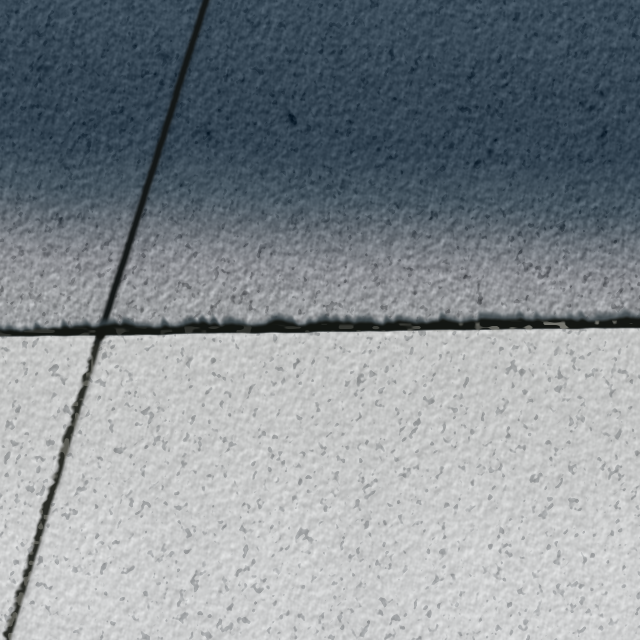
This texture is drawn by a Shadertoy shader. Its source:

```glsl
float hash(vec2 p) {
    vec3 q = fract(p.xyx * vec3(0.1031, 0.1030, 0.0973));
    q += dot(q, q.yzx + 33.33);
    return fract((q.x + q.y) * q.z);
}

float noise(vec2 p) {
    vec2 cell = floor(p), f = fract(p);
    f = f * f * (3.0 - 2.0 * f);
    return mix(mix(hash(cell), hash(cell + vec2(1, 0)), f.x),
               mix(hash(cell + vec2(0, 1)), hash(cell + vec2(1, 1)), f.x), f.y);
}

float fbm(vec2 p, int octaves) {
    float sum = 0.0, amp = 0.5, total = 0.0;
    for (int i = 0; i < octaves; i++) {
        sum += amp * noise(p);
        total += amp;
        amp *= 0.6;
        p = mat2(1.6, 1.2, -1.2, 1.6) * p + 17.3;
    }
    return sum / total;
}

float band(float d, float halfWidth, float blur) {
    return 1.0 - smoothstep(halfWidth - blur, halfWidth + blur, abs(d));
}

// Slanted domain for the stone grain, slightly stretched upward
vec2 grainSpace(vec2 uv, float scale) {
    return mat2(0.94, 0.28, -0.34, 0.80) * uv * scale;
}

// Fine embossed grain centred on zero
float stoneGrain(vec2 uv) {
    vec2 p = grainSpace(uv, 135.0);
    float relief = fbm(p, 2) - fbm(p + vec2(0.55, -0.45), 2);
    return 0.65 * (fbm(p * 1.25 + 41.0, 2) - 0.5) + 0.75 * relief;
}

float pits(vec2 uv, float scale, float threshold) {
    return smoothstep(threshold, threshold + 0.16, fbm(grainSpace(uv, scale) + 73.0, 2));
}

// Blue shadow fading to grey toward the joint
vec3 shadowColor(vec2 uv) {
    float h = uv.y + 0.045 * (uv.x - 0.5) + 0.012 * (noise(uv * 9.0) - 0.5);
    vec3 c = mix(vec3(0.61, 0.62, 0.63), vec3(0.55, 0.56, 0.58), smoothstep(0.50, 0.59, h));
    c = mix(c, vec3(0.41, 0.44, 0.47), smoothstep(0.57, 0.65, h));
    c = mix(c, vec3(0.28, 0.34, 0.385), smoothstep(0.625, 0.70, h));
    c = mix(c, vec3(0.205, 0.27, 0.325), smoothstep(0.68, 0.78, h));
    return c + vec3(0.025, 0.027, 0.027) * smoothstep(0.84, 1.0, h);
}

vec3 upperSlab(vec2 uv) {
    float lit = 1.0 - smoothstep(0.56, 0.74, uv.y);
    vec3 c = shadowColor(uv);
    c += stoneGrain(uv) * mix(0.16, 0.27, lit);
    c -= pits(uv, 120.0, 0.68) * mix(0.07, 0.14, lit);
    return c - 0.12 * pits(uv + 3.0, 48.0, 0.80);
}

vec3 lowerSlab(vec2 uv) {
    vec3 c = mix(vec3(0.805, 0.81, 0.812), vec3(0.765, 0.77, 0.768), smoothstep(0.0, 0.46, uv.y));
    c += 0.025 * (noise(uv * 7.0) - 0.5);
    c += stoneGrain(uv) * 0.15;
    return c - vec3(0.16, 0.155, 0.15) * pits(uv, 115.0, 0.66);
}

// Narrow slanted seam, crumbling in its lower part
vec3 slantedSeam(vec3 base, vec2 uv, float level, float aa) {
    float rise = uv.y - level;
    float lower = 1.0 - smoothstep(-0.02, 0.0, rise);
    float center = 0.156 + rise * mix(0.319, 0.305, lower);
    float rough = fbm(uv * vec2(45.0, 85.0), 2) - 0.5;
    float d = (uv.x - center) * 0.953 + rough * mix(0.0015, 0.007, lower);
    float halfWidth = 0.0047 + rough * 0.005 * lower;
    vec3 c = mix(base, base * 0.78, band(d, 0.009, 0.005) * 0.65);
    c += 0.06 * lower * band(d + 0.010, 0.002, 0.002);
    float crumbs = lower * smoothstep(0.56, 0.75, noise(uv * 125.0 + 9.0));
    vec3 gap = mix(vec3(0.075, 0.09, 0.09), vec3(0.16, 0.17, 0.15), lower);
    gap = mix(gap, vec3(0.43, 0.43, 0.40), crumbs * 0.75);
    return mix(c, gap, band(d, halfWidth, aa + 0.0016));
}

// Dark level joint with ragged fibres along the upper edge
vec3 levelJoint(vec3 base, vec2 uv, float level, float aa) {
    float d = uv.y - level;
    float right = smoothstep(0.45, 0.95, uv.x);
    float left = 1.0 - smoothstep(0.12, 0.17, uv.x);
    float tuft = noise(vec2(uv.x * 115.0 + d * 25.0, 4.0));
    float clump = noise(vec2(uv.x * 32.0, 8.0));
    float top = 0.016 + 0.012 * tuft + 0.005 * clump - 0.005 * left;
    float above = smoothstep(-aa, aa + 0.001, d);
    float fringe = above * (1.0 - smoothstep(top - 0.009, top + 0.004, d));
    vec3 c = mix(base, vec3(0.20, 0.245, 0.265), fringe * mix(0.88, 0.76, right));
    float coreTop = 0.010 + 0.007 * clump + 0.004 * tuft - 0.004 * left - 0.002 * right;
    float core = above * (1.0 - smoothstep(coreTop - 0.003, coreTop + 0.004, d));
    c = mix(c, vec3(0.065, 0.075, 0.06), core * 0.95);
    // Pale grit gathers toward the right
    float grit = smoothstep(0.64, 0.82, noise(uv * vec2(75.0, 170.0) + 21.0));
    grit *= band(d - 0.005, 0.006, 0.003) * mix(0.25, 0.85, right);
    c = mix(c, vec3(0.55, 0.55, 0.52), grit);
    return c + 0.035 * band(d + 0.005, 0.002, 0.003);
}

void mainImage(out vec4 fragColor, in vec2 fragCoord) {
    vec2 uv = fragCoord / iResolution.xy;
    float aa = 1.0 / iResolution.y;
    float level = 0.474 + 0.014 * uv.x + 0.002 * (noise(vec2(uv.x * 40.0, 2.0)) - 0.5);
    vec3 color = mix(lowerSlab(uv), upperSlab(uv), smoothstep(-aa, aa, uv.y - level));
    color = slantedSeam(color, uv, level, aa);
    color = levelJoint(color, uv, level, aa);
    // Dark knot where the joints cross
    float knot = length((uv - vec2(0.157, level + 0.003)) * vec2(1.0, 0.8));
    color = mix(color, vec3(0.07, 0.08, 0.065), 1.0 - smoothstep(0.005, 0.011, knot));
    fragColor = vec4(clamp(color, 0.0, 1.0), 1.0);
}
```
